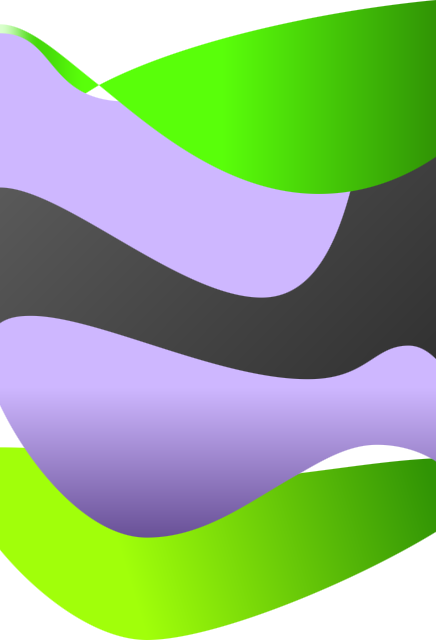
A WebGL 2 fragment shader for this background:

```glsl
#version 300 es
precision highp float;

uniform vec2 u_resolution;
out vec4 fragColor;

// Height at x of a cubic Bezier whose x never runs backwards
float bezier(float x, vec2 a, vec2 b, vec2 c, vec2 d) {
  float lo = 0.0, hi = 1.0;
  vec2 q = a;
  for (int i = 0; i < 20; i++) {
    float t = 0.5 * (lo + hi), s = 1.0 - t;
    q = s * s * s * a + 3.0 * s * s * t * b + 3.0 * s * t * t * c + t * t * t * d;
    if (q.x < x) lo = t; else hi = t;
  }
  return q.y;
}

// Smooth coverage of the positive side of a signed height
float cover(float d) {
  return clamp(0.5 + d / max(fwidth(d), 1e-5), 0.0, 1.0);
}

float band(float y, float low, float high) {
  return cover(y - low) * cover(high - y);
}

// Sweeping lower edge of the top ribbon
float ribbonSweep(float x) {
  if (x < 0.227) return bezier(x, vec2(0, 0.962), vec2(0.067, 0.962), vec2(0.144, 0.911), vec2(0.227, 0.867));
  if (x < 0.731) return bezier(x, vec2(0.227, 0.867), vec2(0.346, 0.801), vec2(0.519, 0.697), vec2(0.731, 0.697));
  return bezier(x, vec2(0.731, 0.697), vec2(0.827, 0.697), vec2(0.917, 0.717), vec2(1, 0.755));
}

// Rising edge that crosses the sweep
float ribbonRise(float x) {
  if (x < 0.227) return 0.867 + 0.42 * (x - 0.227);
  return bezier(x, vec2(0.227, 0.867), vec2(0.423, 0.9375), vec2(0.75, 0.984), vec2(1, 1));
}

float upperLilacBase(float x) {
  if (x < 0.6) return bezier(x, vec2(0, 0.707), vec2(0.144, 0.707), vec2(0.413, 0.535), vec2(0.6, 0.535));
  return bezier(x, vec2(0.6, 0.535), vec2(0.721, 0.535), vec2(0.792, 0.622), vec2(0.835, 0.805));
}

float lowerLilacTop(float x) {
  if (x < 0.071) return bezier(x, vec2(0, 0.495), vec2(0.019, 0.504), vec2(0.042, 0.5065), vec2(0.071, 0.5065));
  if (x < 0.706) return bezier(x, vec2(0.071, 0.5065), vec2(0.221, 0.5065), vec2(0.5, 0.4075), vec2(0.706, 0.4075));
  if (x < 0.937) return bezier(x, vec2(0.706, 0.4075), vec2(0.842, 0.4075), vec2(0.856, 0.46), vec2(0.937, 0.46));
  return bezier(x, vec2(0.937, 0.46), vec2(0.96, 0.46), vec2(0.981, 0.452), vec2(1, 0.439));
}

float lowerLilacBase(float x) {
  if (x < 0.337) return bezier(x, vec2(0, 0.367), vec2(0.067, 0.271), vec2(0.202, 0.16), vec2(0.337, 0.16));
  if (x < 0.687) return bezier(x, vec2(0.337, 0.16), vec2(0.471, 0.16), vec2(0.577, 0.219), vec2(0.687, 0.26));
  if (x < 0.865) return bezier(x, vec2(0.687, 0.26), vec2(0.75, 0.285), vec2(0.804, 0.305), vec2(0.865, 0.305));
  return bezier(x, vec2(0.865, 0.305), vec2(0.913, 0.305), vec2(0.962, 0.296), vec2(1, 0.279));
}

float limeTop(float x) {
  if (x < 0.687) return bezier(x, vec2(0, 0.301), vec2(0.3, 0.301), vec2(0.4, 0.24), vec2(0.687, 0.2605));
  return bezier(x, vec2(0.687, 0.2605), vec2(0.8, 0.27), vec2(0.9, 0.281), vec2(1, 0.284));
}

float limeBase(float x) {
  if (x < 0.337) return bezier(x, vec2(0, 0.141), vec2(0.087, 0.069), vec2(0.221, 0), vec2(0.337, 0));
  return bezier(x, vec2(0.337, 0), vec2(0.49, 0), vec2(0.808, 0.089), vec2(1, 0.169));
}

void main() {
  vec2 p = gl_FragCoord.xy / u_resolution;
  float x = p.x, y = p.y;
  vec3 lilac = vec3(0.808, 0.718, 1.0);
  vec3 leaf = vec3(0.19, 0.58, 0.02);
  vec3 color = vec3(1.0);

  // Lime wave with a slanted fade
  vec3 lime = mix(vec3(0.63, 1.0, 0.04), leaf, clamp((x + 0.45 * y - 0.34) / 0.76, 0.0, 1.0));
  color = mix(color, lime, band(y, limeBase(x), limeTop(x)));

  // Charcoal band, tucked under its neighbours
  float lowerTop = lowerLilacTop(x);
  vec3 charcoal = vec3(mix(0.35, 0.195, clamp(0.72 * x + 1.05 * (0.707 - y), 0.0, 1.0)));
  color = mix(color, charcoal, band(y, lowerTop - 0.01, 0.78));

  // Lower lilac wave, deepening downward
  vec3 shaded = mix(vec3(0.41, 0.315, 0.59), lilac, clamp((y - 0.16) / 0.235, 0.0, 1.0));
  color = mix(color, shaded, band(y, lowerLilacBase(x), lowerTop));

  // Ribbon colour: pale tip, bright middle, dark right end
  float sweep = ribbonSweep(x), rise = ribbonRise(x);
  vec3 green = mix(vec3(0.85, 1.0, 0.8), vec3(0.27, 0.85, 0.04), smoothstep(0.0, 0.09, x));
  green = mix(green, vec3(0.35, 1.0, 0.04), smoothstep(0.09, 0.2, x));
  green = mix(green, leaf, clamp((x - 0.51) / 0.49, 0.0, 1.0));

  // Upper lilac lies over the ribbon's left tail and under its right side
  float tail = band(y, rise, sweep) * step(x, 0.227);
  float body = band(y, sweep, rise) * step(0.227, x);
  float lilacTop = bezier(x, vec2(0, 0.948), vec2(0.125, 0.948), vec2(0.106, 0.85), vec2(0.269, 0.842));
  color = mix(color, green, tail);
  color = mix(color, lilac, band(y, upperLilacBase(x), lilacTop));
  color = mix(color, green, body);

  fragColor = vec4(color, 1.0);
}
```
